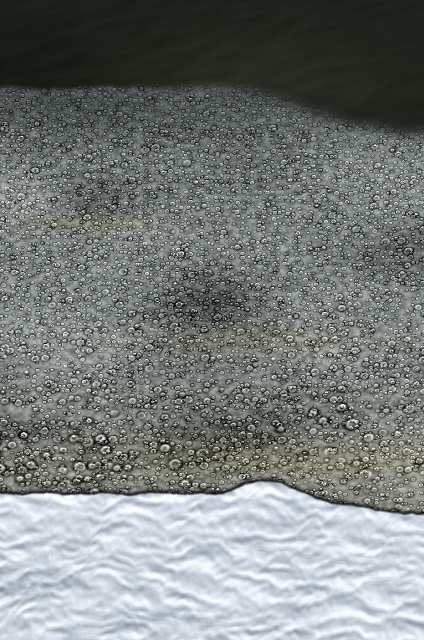
Give the GLSL for this texture, as a Shadertoy shader.

```glsl
// Aerial shore: dark water above, bubbly grey shallows, and a white rippled foam bank below.
#define WATER_COLOR vec3(0.105, 0.125, 0.100)
#define SHALLOW_COLOR vec3(0.505, 0.530, 0.525)
#define WARM_TINT vec3(0.035, 0.015, -0.025)
#define FOAM_COLOR vec3(0.815, 0.845, 0.885)
#define BUBBLE_CONTRAST 0.42
#define GRAIN_CONTRAST 0.30
#define RIPPLE_CONTRAST 0.34
#define FINE_CELLS 125.0
#define MEDIUM_CELLS 76.0
#define LARGE_CELLS 46.0

vec2 hash2(vec2 p) {
    vec3 q = fract(vec3(p.xyx) * vec3(0.1031, 0.1030, 0.0973));
    q += dot(q, q.yzx + 33.33);
    return fract((q.xx + q.yz) * q.zy);
}

float gradDot(vec2 cell, vec2 corner, vec2 f) {
    float a = 6.2832 * hash2(cell + corner).x;
    return dot(vec2(cos(a), sin(a)), f - corner);
}

float gradientNoise(vec2 p) {
    vec2 i = floor(p), f = p - i;
    vec2 u = f * f * f * (f * (f * 6.0 - 15.0) + 10.0);
    vec2 e = vec2(1.0, 0.0);
    return 1.4 * mix(mix(gradDot(i, e.yy, f), gradDot(i, e.xy, f), u.x),
                     mix(gradDot(i, e.yx, f), gradDot(i, e.xx, f), u.x), u.y);
}

float fbm(vec2 p) {
    float sum = 0.0, amp = 0.5;
    for (int k = 0; k < 4; k++) {
        sum += amp * gradientNoise(p);
        p = mat2(1.6, 1.2, -1.2, 1.6) * p + 7.3;
        amp *= 0.5;
    }
    return sum;
}

// Soft elliptical patch
float patchAt(vec2 p, vec2 center, vec2 size) {
    vec2 d = (p - center) / size;
    return exp(-dot(d, d));
}

// Scattered rings: bright rim, dim core, dark halo
float bubbles(vec2 p, float amount) {
    vec2 cell = floor(p), f = p - cell;
    float light = 0.0;
    for (int y = -1; y <= 1; y++)
    for (int x = -1; x <= 1; x++) {
        vec2 o = vec2(x, y), h = hash2(cell + o), g = hash2(cell + o + 91.7);
        vec2 d = f - o - 0.15 - 0.7 * h;
        d = vec2(d.x + 0.35 * (g.y - 0.5) * d.y, d.y * 1.25);
        float radius = mix(0.12, 0.40, g.x * g.x), r = length(d);
        float rim = exp(-pow((r - radius) / 0.09, 2.0)) * (0.75 + 0.5 * d.y / radius);
        float halo = exp(-pow((r - radius - 0.20) / 0.13, 2.0));
        float core = exp(-pow(r / (radius * 0.65), 2.0));
        float present = smoothstep(-0.1, 0.1, amount - g.y);
        light += present * (rim - 0.62 * halo - 0.22 * core);
    }
    return light;
}

float foamHeight(vec2 p) {
    vec2 warp = vec2(fbm(p * 9.0), fbm(p * 11.0 + 4.7));
    vec2 q = p + 0.025 * warp;
    float broad = 1.0 - abs(gradientNoise(q * vec2(14.0, 36.0)));
    float fine = 1.0 - abs(gradientNoise(q * vec2(36.0, 72.0) + 13.0));
    return broad + 0.38 * fine + 0.16 * fbm(p * 90.0);
}

vec3 waterColor(vec2 uv, vec2 p) {
    float streaks = fbm(vec2(p.x * 12.0 + p.y * 9.0, p.y * 65.0 - p.x * 20.0));
    float glow = patchAt(uv, vec2(0.6, 0.87), vec2(0.35, 0.09));
    return WATER_COLOR + 0.032 * streaks + vec3(0.045, 0.045, 0.035) * glow
         - 0.025 * patchAt(uv, vec2(0.0, 0.9), vec2(0.35, 0.08));
}

vec3 shallowsColor(vec2 uv, vec2 p) {
    // Broad clouds and shaded hollows
    float tone = 0.13 * fbm(p * vec2(4.0, 9.0) + 2.0);
    tone -= 0.17 * patchAt(uv, vec2(0.50, 0.525), vec2(0.13, 0.055));
    tone -= 0.13 * patchAt(uv, vec2(0.23, 0.69), vec2(0.10, 0.035));
    tone -= 0.13 * patchAt(uv, vec2(0.55, 0.325), vec2(0.18, 0.045));
    tone -= 0.12 * patchAt(uv, vec2(0.03, 0.325), vec2(0.13, 0.018));
    tone -= 0.09 * patchAt(uv, vec2(1.0, 0.62), vec2(0.12, 0.035));
    tone += 0.10 * patchAt(uv, vec2(0.08, 0.68), vec2(0.14, 0.035));
    tone += 0.07 * patchAt(uv, vec2(0.88, 0.73), vec2(0.20, 0.05));
    tone += 0.07 * patchAt(uv, vec2(0.05, 0.50), vec2(0.25, 0.07));
    tone += 0.06 * patchAt(uv, vec2(0.85, 0.48), vec2(0.25, 0.08));
    tone -= 0.17 * smoothstep(0.70, 0.87, uv.y);
    float warm = patchAt(uv, vec2(0.22, 0.65), vec2(0.18, 0.018))
               + patchAt(uv, vec2(0.60, 0.47), vec2(0.30, 0.025))
               + patchAt(uv, vec2(0.75, 0.28), vec2(0.40, 0.025))
               + 0.7 * smoothstep(0.50, 0.25, uv.y);
    // Bubbles grow toward the foam bank
    float lower = smoothstep(0.62, 0.30, uv.y);
    float cluster = patchAt(uv, vec2(0.20, 0.28), vec2(0.22, 0.05))
                  + 0.5 * patchAt(uv, vec2(0.85, 0.34), vec2(0.18, 0.06));
    float detail = 0.75 * bubbles(p * FINE_CELLS, 0.85 - 0.3 * lower);
    detail += 0.70 * bubbles(p * MEDIUM_CELLS + 17.0, 0.18 + 0.40 * lower);
    detail += 0.85 * bubbles(p * LARGE_CELLS + 43.0, 0.85 * cluster - 0.05);
    float grain = fbm(p * vec2(85.0, 125.0));
    float ripples = gradientNoise(vec2(p.x * 20.0, p.y * 75.0) + 2.0 * fbm(p * 14.0));
    float fade = mix(1.0, 0.55, smoothstep(0.72, 0.87, uv.y));
    tone += fade * (BUBBLE_CONTRAST * detail + GRAIN_CONTRAST * grain) + 0.08 * lower * ripples;
    return clamp(SHALLOW_COLOR + tone + WARM_TINT * warm, 0.07, 0.95);
}

vec3 foamColor(vec2 uv, vec2 p) {
    float slope = foamHeight(p + vec2(0.001, 0.004)) - foamHeight(p - vec2(0.001, 0.004));
    float hollow = patchAt(uv, vec2(0.07, 0.083), vec2(0.12, 0.025))
                 + 0.6 * patchAt(uv, vec2(0.42, 0.035), vec2(0.16, 0.012));
    float shade = -RIPPLE_CONTRAST * clamp(slope, -0.45, 0.6) + 0.07 * fbm(p * 8.0);
    shade -= hollow * (0.12 + 0.25 * fbm(p * vec2(35.0, 80.0)));
    return clamp(FOAM_COLOR + shade * vec3(1.05, 1.0, 0.92), 0.3, 0.98);
}

void mainImage(out vec4 fragColor, in vec2 fragCoord) {
    vec2 uv = fragCoord / iResolution.xy, p = fragCoord / iResolution.y;
    float pixel = 1.0 / iResolution.y;

    // Outlines of the water and the foam bank
    float waterEdge = 0.865 - 0.068 * smoothstep(0.52, 0.97, uv.x) + 0.010 * fbm(p * 9.0);
    float bump = exp(-pow((uv.x - 0.63) / 0.075, 2.0));
    float foamEdge = 0.228 + 0.020 * bump - 0.033 * smoothstep(0.62, 1.0, uv.x)
                   + 0.008 * fbm(vec2(p.x * 22.0, 3.1));
    float softness = mix(0.007, 0.024, smoothstep(0.25, 0.6, uv.x));
    vec3 color = mix(shallowsColor(uv, p), waterColor(uv, p),
                     smoothstep(-softness, softness * 0.6, uv.y - waterEdge));

    // Contact shadow, then foam with a bright lip
    float above = uv.y - foamEdge;
    color *= 1.0 - 0.85 * exp(-pow(max(above, 0.0) / 0.0055, 2.0));
    vec3 foam = foamColor(uv, p) + 0.06 * exp(-pow((above + 0.012) / 0.008, 2.0));
    color = mix(foam, color, smoothstep(-pixel - 0.001, pixel + 0.001, above));
    fragColor = vec4(clamp(color, 0.0, 1.0), 1.0);
}
```
